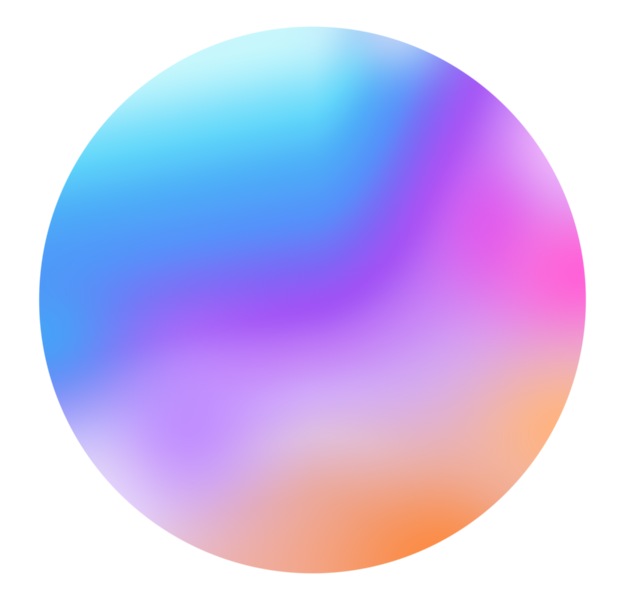
This background is drawn by a Shadertoy shader. Its source:

```glsl
// A soft multicolour disc on white. A colour ramp follows the distance from
// a curved violet ridge, from pale cyan above to peach below; wide elliptical
// glows then tint the rim and the lower half.

// Colour ramp across the ridge; d is positive above it.
vec3 ridgeRamp(float d) {
    vec3 c = vec3(0.94, 0.68, 0.62);                                       // peach
    c = mix(c, vec3(0.91, 0.69, 0.68), smoothstep(-0.92, -0.62, d));       // rose
    c = mix(c, vec3(0.87, 0.77, 0.91), smoothstep(-0.70, -0.43, d));       // pale mauve
    c = mix(c, vec3(0.82, 0.68, 0.99), smoothstep(-0.48, -0.29, d));       // lavender
    c = mix(c, vec3(0.76, 0.50, 0.97), smoothstep(-0.34, -0.13, d));       // orchid
    c = mix(c, vec3(0.63, 0.32, 0.96), smoothstep(-0.19, 0.02, d));        // violet
    c = mix(c, vec3(0.49, 0.40, 0.96), smoothstep(-0.02, 0.18, d));        // indigo
    c = mix(c, vec3(0.33, 0.57, 0.98), smoothstep(0.11, 0.36, d));         // blue
    c = mix(c, vec3(0.30, 0.68, 0.97), smoothstep(0.30, 0.55, d));         // azure
    c = mix(c, vec3(0.37, 0.84, 0.98), smoothstep(0.48, 0.73, d));         // cyan
    return mix(c, vec3(0.78, 0.97, 0.99), smoothstep(0.64, 1.00, d));      // ice
}

// Tints a colour with a Gaussian ellipse.
vec3 glow(vec3 base, vec2 p, vec2 centre, vec2 radius, vec3 tint, float strength) {
    vec2 q = (p - centre) / radius;
    return mix(base, tint, strength * exp(-dot(q, q)));
}

void mainImage(out vec4 fragColor, in vec2 fragCoord) {
    // Disc space: centre at zero, rim at length one.
    float discRadius = 0.4556;
    vec2 discCentre = vec2(0.4883 * iResolution.x / iResolution.y, 0.5);
    vec2 p = (fragCoord / iResolution.y - discCentre) / discRadius;

    // Approximate distance to the ridge, which climbs steeply on the right.
    float x = max(p.x, 0.0);
    float ridge = -0.03 + 0.2 * p.x + 1.2 * x * x * (1.0 + x);
    float slope = 0.2 + 2.4 * x + 3.6 * x * x;
    vec3 colour = ridgeRamp((p.y - ridge) / sqrt(1.0 + slope * slope));

    // Lower left: pale rim, lilac body and blue edge.
    colour = glow(colour, p, vec2(-0.75, -0.75), vec2(0.36, 0.32), vec3(0.93, 0.90, 0.98), 1.0);
    colour = glow(colour, p, vec2(-0.45, -0.45), vec2(0.28, 0.33), vec3(0.76, 0.55, 1.00), 0.95);
    colour = glow(colour, p, vec2(-1.00, -0.12), vec2(0.33, 0.30), vec3(0.28, 0.63, 0.97), 1.0);

    // Right: magenta body, hot pink edge and pale pink rim.
    colour = glow(colour, p, vec2(0.66, 0.28), vec2(0.20, 0.26), vec3(0.84, 0.32, 0.95), 0.85);
    colour = glow(colour, p, vec2(0.98, 0.10), vec2(0.35, 0.28), vec3(1.00, 0.38, 0.85), 1.0);
    colour = glow(colour, p, vec2(0.95, 0.58), vec2(0.22, 0.22), vec3(0.95, 0.72, 0.98), 1.0);

    // Lower right: orange base and peach edge.
    colour = glow(colour, p, vec2(0.48, -0.98), vec2(0.42, 0.39), vec3(0.99, 0.54, 0.25), 1.0);
    colour = glow(colour, p, vec2(0.93, -0.48), vec2(0.34, 0.27), vec3(1.00, 0.70, 0.50), 1.0);

    // Top: a misty blue patch beside the ridge.
    colour = glow(colour, p, vec2(0.30, 1.00), vec2(0.22, 0.17), vec3(0.74, 0.82, 0.97), 1.0);

    // Smooth rim over the white ground.
    float pixel = 1.0 / (iResolution.y * discRadius);
    float coverage = 1.0 - smoothstep(-pixel, pixel, length(p) - 1.0);
    fragColor = vec4(mix(vec3(1.0), colour, coverage), 1.0);
}
```
